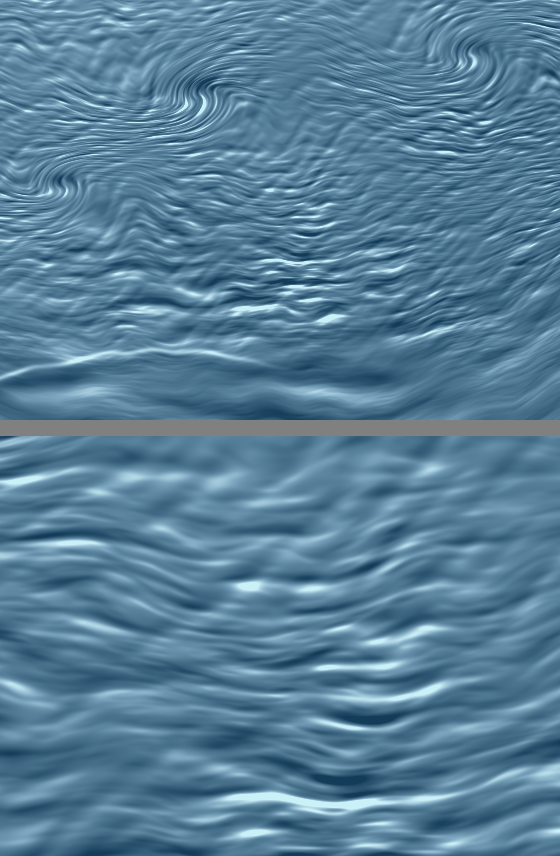
Top: the whole. Bottom: its middle third, enlarged.
A WebGL 1 fragment shader for this texture:

```glsl
precision highp float;
uniform vec2 u_resolution;

const vec3 DEEP = vec3(0.17, 0.33, 0.44);
const vec3 LIGHT = vec3(0.49, 0.65, 0.75);
const vec3 GLINT = vec3(0.71, 0.86, 0.91);

// Eddies: centre and radius, in canvas heights
const vec3 EDDY_LEFT = vec3(0.145, 0.555, 0.055);
const vec3 EDDY_MIDDLE = vec3(0.470, 0.770, 0.085);
const vec3 EDDY_RIGHT = vec3(1.120, 0.865, 0.070);
const float TWIST = 2.5;
const vec2 EDDY_SQUASH = vec2(0.75, 1.4);

// Ripple layers: cells per canvas height, and strength
const vec2 SWELL_SCALE = vec2(3.8, 12.0);
const vec2 CHOP_SCALE = vec2(10.0, 27.0);
const vec2 RIPPLE_SCALE = vec2(17.0, 50.0);
const vec2 STREAK_SCALE = vec2(12.0, 88.0);
const vec2 FINE_SCALE = vec2(34.0, 135.0);
const float SWELL = 0.62;
const float CHOP = 0.72;
const float RIPPLE = 0.42;
const float STREAK = 0.42;
const float FINE = 0.24;
const float CREST_BOOST = 1.3;

vec2 hashGradient(vec2 cell) {
  float angle = 6.2832 * fract(sin(dot(cell, vec2(127.1, 311.7))) * 43758.5453);
  return vec2(cos(angle), sin(angle));
}

float gradientNoise(vec2 p) {
  vec2 i = floor(p), f = fract(p);
  vec2 u = f * f * f * (f * (f * 6.0 - 15.0) + 10.0);
  vec2 e = vec2(1.0, 0.0);
  float low = mix(dot(hashGradient(i), f), dot(hashGradient(i + e.xy), f - e.xy), u.x);
  float high = mix(dot(hashGradient(i + e.yx), f - e.yx), dot(hashGradient(i + e.xx), f - e.xx), u.x);
  return mix(low, high, u.y);
}

// Wave height with one steepened side
float waveHeight(vec2 p) {
  float n = gradientNoise(p);
  return n - 0.6 * sqrt(n * n + 0.003);
}

// Light caught by the slope of a wave layer
float relief(vec2 p) {
  vec2 offset = vec2(0.0, 0.18);
  return 1.4 * (waveHeight(p - offset) - waveHeight(p + offset));
}

mat2 rotation(float angle) {
  float c = cos(angle), s = sin(angle);
  return mat2(c, s, -s, c);
}

vec2 swirl(vec2 p, vec3 eddy) {
  vec2 d = p - eddy.xy;
  return eddy.xy + rotation(-TWIST * exp(-length(d * EDDY_SQUASH) / eddy.z)) * d;
}

float blob(vec2 d, vec2 size) {
  d /= size;
  return exp(-dot(d, d));
}

// Dark hollow over a streaked bright lip
float eddyTone(vec2 p, vec3 eddy, float streaks) {
  vec2 d = (p - eddy.xy) / eddy.z;
  float hollow = blob(d - vec2(0.1, 0.35), vec2(0.75, 0.26));
  float lip = blob(d + vec2(0.1, 0.25), vec2(0.7, 0.22));
  return lip * (0.35 + 2.4 * max(streaks, 0.0)) - 0.6 * hollow;
}

// One long arched crest with a dark trough below it
float longCrest(vec2 p) {
  float d = p.y - 0.10 - 0.065 * sin(4.13 * p.x) - 0.012 * gradientNoise(p.xx * 9.0);
  float glow = exp(-d * d / 0.00004) * (1.0 + 0.9 * gradientNoise(p.xx * 7.0 + 3.0));
  float trough = blob(vec2(0.0, d + 0.028), vec2(0.02));
  return (1.0 - smoothstep(0.5, 0.75, p.x)) * (glow - 0.3 * trough);
}

void main() {
  vec2 p = gl_FragCoord.xy / u_resolution.y;

  // Flow: eddies twist the surface, then crests bend and rise to the right
  vec2 q = swirl(swirl(swirl(p, EDDY_LEFT), EDDY_RIGHT), EDDY_MIDDLE);
  float side = max(p.x - 0.6, 0.0);
  q.y -= 0.35 * side * side * (1.0 - smoothstep(0.3, 0.8, p.y));
  q.y += 0.04 * gradientNoise(q * vec2(4.0, 3.0)) + 0.016 * gradientNoise(q * 11.0);

  // Where each layer shows
  float near = 1.0 - smoothstep(0.12, 0.45, p.y);
  float middle = smoothstep(0.12, 0.28, p.y) * (1.0 - smoothstep(0.38, 0.60, p.y));
  middle *= 1.0 - 0.6 * smoothstep(0.25, 0.6, abs(p.x - 0.6));
  float far = smoothstep(0.08, 0.32, p.y);
  float patches = 0.7 + 1.1 * gradientNoise(p * 5.0 + 17.0);

  // Waves, from broad to fine
  float streaks = relief(q * STREAK_SCALE + 5.3);
  float waves = SWELL * near * relief(q * SWELL_SCALE + 2.7);
  waves += CHOP * (0.25 * near + middle) * relief(q * CHOP_SCALE + 8.1);
  waves += RIPPLE * (0.3 + far) * patches * relief(q * RIPPLE_SCALE);
  waves += STREAK * (0.25 + far) * patches * streaks;
  waves += FINE * (0.3 + far) * patches * relief(q * FINE_SCALE + 3.9);
  waves += 0.7 * RIPPLE * far * relief(rotation(-0.6) * q * vec2(9.0, 42.0) + 31.0);
  float crest = max(waves, 0.0);
  waves += CREST_BOOST * crest * crest;

  // Broad light, paler toward the upper left
  float tone = 0.47 + 0.2 * (p.y - 0.5) - 0.12 * (p.x - 0.67);
  tone += 0.2 * gradientNoise(p * vec2(2.2, 3.5) + 11.0) + waves + longCrest(p);
  tone += eddyTone(p, EDDY_LEFT, streaks) + eddyTone(p, EDDY_MIDDLE, streaks);
  tone += 0.7 * eddyTone(p, EDDY_RIGHT, streaks);

  vec3 color = mix(DEEP, LIGHT, clamp(tone, -0.3, 1.0));
  color = mix(color, GLINT, clamp((tone - 1.0) / 0.6, 0.0, 1.4));
  gl_FragColor = vec4(color, 1.0);
}
```
